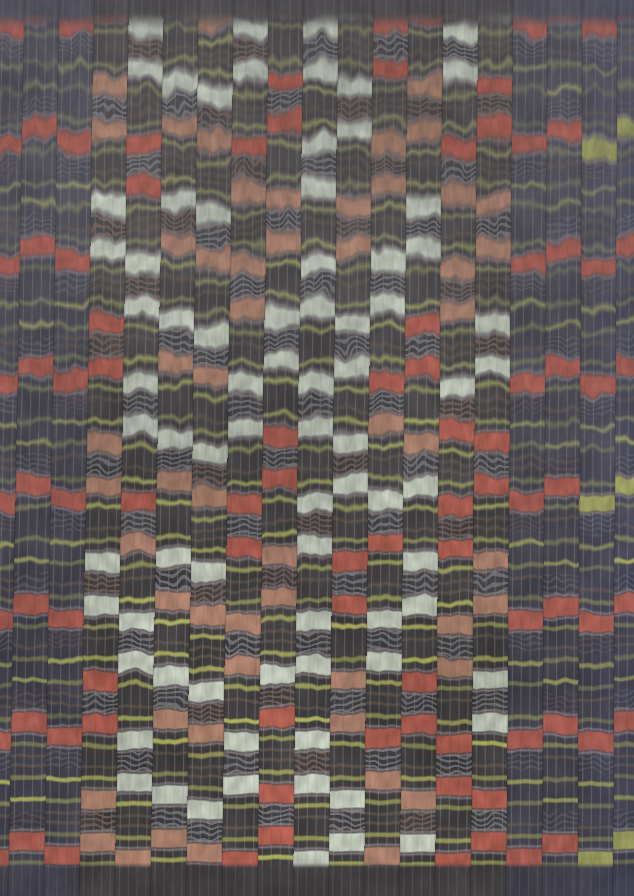
Give the GLSL for this pattern, as a WebGL 1 fragment shader.

```glsl
precision highp float;
// Woven cloth of narrow vertical strips. Each strip repeats a pair of weft blocks with
// ripples between them and thin yellow lines after them; neighbours sit half a repeat apart.
// Gradient noise bends the weft, and the weave grows softer and wavier towards the top.
uniform vec2 u_resolution;

float hash(vec2 p) {
  return fract(sin(dot(p, vec2(41.3, 289.1))) * 4375.85);
}

vec2 gradient(vec2 cell) {
  float a = 6.2832 * hash(cell);
  return vec2(cos(a), sin(a));
}

float noise(vec2 p) {
  vec2 i = floor(p), f = fract(p);
  vec2 s = f * f * f * (f * (f * 6.0 - 15.0) + 10.0);
  float a = dot(gradient(i), f);
  float b = dot(gradient(i + vec2(1, 0)), f - vec2(1, 0));
  float c = dot(gradient(i + vec2(0, 1)), f - vec2(0, 1));
  float d = dot(gradient(i + vec2(1, 1)), f - vec2(1, 1));
  return mix(mix(a, b, s.x), mix(c, d, s.x), s.y);
}

// Soft band of the given half height around zero
float band(float d, float halfHeight, float soft) {
  return 1.0 - smoothstep(halfHeight - soft, halfHeight + soft, abs(d));
}

// Dye of one block: white, pink and red in turn, yellow only at the far right
vec3 blockColour(float strip, float row, float lower) {
  vec3 white = vec3(0.76, 0.79, 0.73), pink = vec3(0.68, 0.51, 0.43);
  vec3 red = vec3(0.69, 0.37, 0.32), yellow = vec3(0.64, 0.65, 0.38);
  if (strip > 16.5) return mod(row + strip, 3.0) < 1.0 ? yellow : red;
  if (strip < 2.5 || strip > 14.5) return red;
  if (strip == 9.0) return white;
  if (strip == 5.0 || strip == 6.0) return lower > 0.5 ? pink : white;
  float turn = row + strip;
  if (hash(vec2(strip * 1.7, row)) < 0.2) turn += 1.0;
  if (hash(vec2(strip, row + 31.0)) < 0.12) turn += lower;
  turn = mod(turn, 3.0);
  return turn < 0.5 ? pink : (turn < 1.5 ? white : red);
}

void main() {
  // Width is one unit, y runs down the cloth
  vec2 p = vec2(gl_FragCoord.x, u_resolution.y - gl_FragCoord.y) / u_resolution.x;
  float pixel = 1.0 / u_resolution.x;
  float down = p.y * u_resolution.x / u_resolution.y;

  // Strips lean a little to the left on the way down
  float stripWidth = 0.055 + 0.0011 * down;
  float sway = 0.0015 * noise(vec2(p.x * 3.0, p.y * 6.0));
  float u = (p.x + sway - 0.0386 + 0.0257 * down) / stripWidth + 1.0;
  float strip = floor(u), across = fract(u);
  float outer = step(strip, 2.5) + step(14.5, strip);
  float blurred = 1.0 - smoothstep(0.1, 0.8, down);

  // Bent weft, with puckers in two strips
  float slack = mix(0.035, 0.09, blurred) * (1.0 - 0.7 * smoothstep(0.75, 0.95, down));
  float bend = slack * noise(vec2(u * 1.7, p.y * 14.0));
  bend += 0.5 * slack * noise(vec2(u * 4.0, p.y * 24.0 + 7.0));
  if (strip == 4.0 || strip == 9.0)
    bend += slack * (0.5 - abs(across - 0.5)) * (0.7 + 2.0 * noise(vec2(strip, p.y * 9.0)));
  bend += 0.07 * (hash(vec2(strip, 3.0)) - 0.5) - (strip == 6.0 ? 0.1 : 0.0);

  // Half a repeat of shift between alternate strips
  float shifted = mod(strip + step(strip, 5.5), 2.0);
  float v = p.y / 0.1875 + bend - mix(0.88, 0.41, shifted) + 0.5;
  float row = floor(v), d = fract(v) - 0.5;
  float lower = step(0.0, d);
  float soft = max(mix(0.012, 0.036, blurred), 0.7 * pixel / 0.1875);

  // Dark ground, bluer towards the sides, with pale warp threads
  float blue = max(0.65 * outer, smoothstep(0.86, 0.96, p.x));
  vec3 ground = mix(vec3(0.245, 0.235, 0.24), vec3(0.25, 0.25, 0.31), blue);
  ground += 0.05 * blurred + 0.05 * noise(vec2(u * 1.2, p.y * 18.0));
  float thread = band(fract(u * 4.0) - 0.5, 0.06, 3.0 * pixel / stripWidth);
  vec3 colour = mix(ground, vec3(0.52, 0.50, 0.48), 0.5 * thread);

  // Ripples in grey or brown between the blocks
  float kind = hash(vec2(strip + 9.0, row));
  float ripple = sin(d * 125.0 + 9.0 * noise(vec2(u * 2.5, p.y * 22.0)));
  vec3 rippleColour = kind < 0.6 ? vec3(0.47, 0.48, 0.51) : vec3(0.47, 0.38, 0.34);
  float rippled = smoothstep(-0.2, 0.8, ripple) * band(d, 0.085, soft);
  colour = mix(colour, rippleColour, rippled * mix(0.75, 0.3, min(outer, 1.0)));

  // Fine weft lines in the plain half, uneven in strength
  float strength = 0.55 + 0.45 * hash(vec2(strip, row * 2.0 + lower));
  vec3 yellow = mix(vec3(0.66, 0.67, 0.36), vec3(0.53, 0.53, 0.42), 0.6 * blurred);
  float line = band(abs(d) - 0.36, 0.019, soft) * strength * mix(1.0, 0.55, outer);
  float faint = band(abs(d) - 0.46, 0.012, soft);
  colour = mix(colour, vec3(0.45, 0.38, 0.33), 0.5 * faint * step(0.4, kind));
  colour = mix(colour, yellow, line);

  // Blocks with pale edges; outer strips keep one and put a yellow line for the other
  float fromBlock = abs(d) - 0.18;
  float kept = outer > 0.5 ? abs(lower - shifted) : 1.0;
  float edge = band(abs(fromBlock) - 0.095, 0.010, soft) * kept;
  colour = mix(colour, vec3(0.60, 0.55, 0.56), 0.6 * edge);
  vec3 dye = blockColour(strip, row, lower);
  dye *= 0.97 + 0.16 * noise(vec2(u * 3.0, p.y * 40.0)) - 0.06 * thread;
  colour = mix(colour, dye, band(fromBlock, 0.077, soft) * kept * 0.96);
  colour = mix(colour, yellow, band(fromBlock, 0.018, soft) * (1.0 - kept) * strength);

  // Plain hems, seams, grain and broad fading
  float woven = smoothstep(0.012, 0.035, down) * (1.0 - smoothstep(0.962, 0.970, down));
  colour = mix(mix(ground, vec3(0.45), 0.3 * thread), colour, woven);
  colour *= 1.0 - 0.18 * band(abs(across - 0.5) - 0.5, 0.02, pixel / stripWidth);
  colour *= 1.0 + 0.07 * noise(p * vec2(150.0, 60.0)) + 0.12 * noise(p * 3.5);
  colour = mix(colour, vec3(0.36, 0.36, 0.40), 0.12 * blurred + 0.08 * blue);
  gl_FragColor = vec4(colour, 1.0);
}
```
